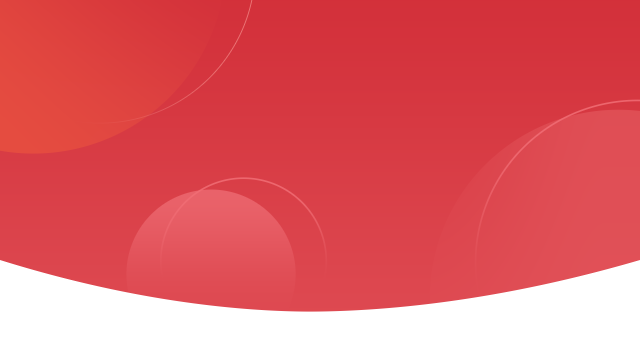
A WebGL 2 fragment shader for this background:

```glsl
#version 300 es
precision highp float;

uniform vec2 u_resolution;
out vec4 outColor;

#define TOP_RED vec3(0.827, 0.190, 0.228)
#define LOW_RED vec3(0.872, 0.292, 0.322)
#define ORANGE vec3(0.900, 0.300, 0.250)
#define ROSE vec3(0.915, 0.385, 0.415)
#define BLUSH vec3(0.885, 0.325, 0.350)
#define LINE_PINK vec3(0.945, 0.430, 0.460)
#define LINE_PALE vec3(0.960, 0.560, 0.550)
#define CURVE_LOW 0.0942
#define CURVE_RISE 0.150
#define CURVE_POWER 1.87
#define THICK_LINE 0.0048
#define THIN_LINE 0.0026

// Coverage of a shape from its signed distance, one pixel soft
float coverage(float dist) {
    return clamp(0.5 - dist * u_resolution.y, 0.0, 1.0);
}

float disc(vec2 p, vec2 center, float radius) {
    return coverage(length(p - center) - radius);
}

float ring(vec2 p, vec2 center, float radius, float width) {
    return coverage(abs(length(p - center) - radius) - 0.5 * width);
}

// Height of the white sweep, lowest a little left of the middle
float sweepHeight(float x) {
    float lowest = 0.484;
    float side = x < lowest ? lowest : 1.0 - lowest;
    return CURVE_LOW + CURVE_RISE * pow(abs(x - lowest) / side, CURVE_POWER);
}

void main() {
    vec2 p = gl_FragCoord.xy / u_resolution.y;
    float aspect = u_resolution.x / u_resolution.y;

    // Vertical red gradient
    vec3 color = mix(LOW_RED, TOP_RED, smoothstep(0.0, 1.0, p.y) * 0.4 + p.y * 0.6);

    // Upper left: orange disc, strongest at its lower left
    float orangeFade = 1.0 - smoothstep(-0.05, 1.0, p.x * 0.85 + (p.y - 0.55) * 0.75);
    color = mix(color, ORANGE, disc(p, vec2(0.097, 1.1135), 0.560) * orangeFade);

    // Upper left: hairline ring fading to the left
    float hairFade = smoothstep(0.20, 0.75, p.x) * 0.75;
    color = mix(color, LINE_PALE, ring(p, vec2(0.290, 1.094), 0.452, THIN_LINE) * hairFade);

    // Lower middle: rose disc and ring fading downward
    float roseFade = smoothstep(0.07, 0.45, p.y);
    color = mix(color, ROSE, disc(p, vec2(0.6135, 0.203), 0.246) * roseFade);
    float ringFade = smoothstep(0.17, 0.46, p.y) * 0.85;
    color = mix(color, LINE_PINK, ring(p, vec2(0.708, 0.2415), 0.2405, THICK_LINE) * ringFade);

    // Lower right: blush disc fading to the left, ring fading downward
    float blushFade = smoothstep(-0.65, -0.10, p.x - aspect) * 0.65 + 0.15;
    color = mix(color, BLUSH, disc(p, vec2(aspect - 0.063, 0.133), 0.548) * blushFade);
    float arcFade = smoothstep(0.13, 0.62, p.y) * 0.85;
    color = mix(color, LINE_PINK, ring(p, vec2(aspect - 0.007, 0.237), 0.471, THICK_LINE) * arcFade);

    // White sweep along the bottom
    float sweep = coverage(p.y - sweepHeight(p.x / aspect));
    outColor = vec4(mix(color, vec3(1.0), sweep), 1.0);
}
```
